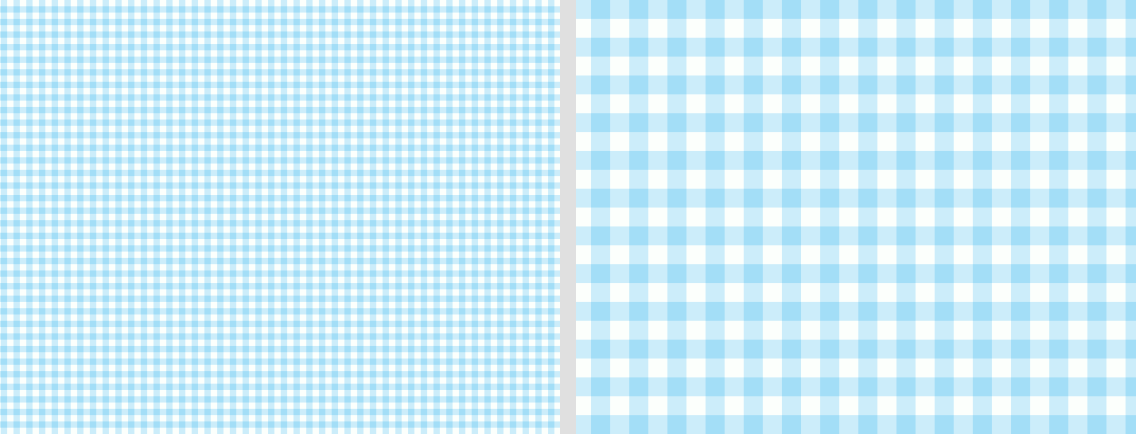
Left: the whole. Right: its middle third, enlarged.
This pattern is drawn by a Shadertoy shader. Its source:

```glsl
const vec2 REPEATS = vec2(44.0, 34.5);     // checks across and down the canvas
const vec2 BAND_START = vec2(0.06, 0.5);   // where the first band begins, in repeats
const float BAND_WIDTH = 0.5;              // share of a repeat covered by a band

const vec3 CLOTH = vec3(0.99, 1.00, 0.99);
const vec3 SINGLE_BAND = vec3(0.80, 0.93, 0.98);
const vec3 CROSSED_BANDS = vec3(0.64, 0.87, 0.97);

// Total band length from zero up to x
vec2 bandIntegral(vec2 x) {
    return floor(x) * BAND_WIDTH + min(fract(x), BAND_WIDTH);
}

// Exact share of the footprint covered by bands along each axis
vec2 bandCoverage(vec2 center, vec2 footprint) {
    vec2 covered = bandIntegral(center + 0.5 * footprint)
                 - bandIntegral(center - 0.5 * footprint);
    return clamp(covered / footprint, 0.0, 1.0);
}

void mainImage(out vec4 fragColor, in vec2 fragCoord) {
    vec2 footprint = REPEATS / iResolution.xy;
    vec2 band = bandCoverage(fragCoord * footprint - BAND_START, footprint);

    // Weave the upright bands through the level ones
    vec3 offBand = mix(CLOTH, SINGLE_BAND, band.x);
    vec3 onBand = mix(SINGLE_BAND, CROSSED_BANDS, band.x);
    fragColor = vec4(mix(offBand, onBand, band.y), 1.0);
}
```
